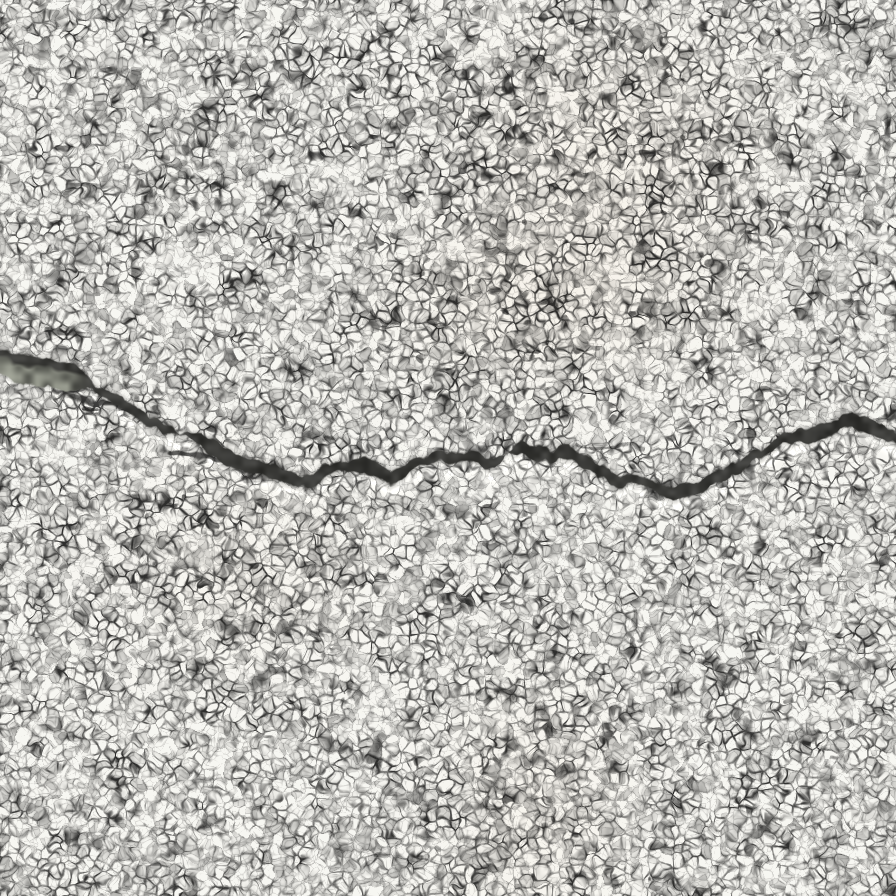
Give the GLSL for this texture, as a WebGL 1 fragment shader.

```glsl
precision highp float;
uniform vec2 u_resolution;

float hash(vec2 p) {
  vec3 q = fract(vec3(p.xyx) * 0.1031);
  q += dot(q, q.yzx + 33.33);
  return fract((q.x + q.y) * q.z);
}

float noise(vec2 p) {
  vec2 i = floor(p), f = fract(p);
  f = f * f * (3.0 - 2.0 * f);
  return mix(mix(hash(i), hash(i + vec2(1.0, 0.0)), f.x),
             mix(hash(i + vec2(0.0, 1.0)), hash(i + vec2(1.0)), f.x), f.y);
}

float fbm(vec2 p) {
  float sum = 0.0, gain = 0.53;
  for (int i = 0; i < 3; i++) {
    sum += gain * noise(p);
    p = p * 2.03 + 17.3;
    gain *= 0.5;
  }
  return sum;
}

// x: gap between the two nearest grains, y: tone of the nearest, z: its distance
vec3 grains(vec2 p) {
  vec2 cell = floor(p), f = fract(p);
  float nearest = 8.0, second = 8.0, tone = 0.0;
  for (int j = -1; j <= 1; j++) {
    for (int i = -1; i <= 1; i++) {
      vec2 o = vec2(float(i), float(j));
      vec2 id = cell + o;
      vec2 seed = vec2(hash(id), hash(id + 71.7));
      float d = length(o + seed - f);
      if (d < nearest) {
        second = nearest;
        nearest = d;
        tone = hash(id + 153.1);
      } else {
        second = min(second, d);
      }
    }
  }
  return vec3(second - nearest, tone, nearest);
}

float leg(float y, float x, float from, float to, float target) {
  return mix(y, target, clamp((x - from) / (to - from), 0.0, 1.0));
}

float crackHeight(float x) {
  float y = leg(0.594, x, 0.0, 0.052, 0.585);
  y = leg(y, x, 0.052, 0.098, 0.572);
  y = leg(y, x, 0.098, 0.143, 0.546);
  y = leg(y, x, 0.143, 0.195, 0.518);
  y = leg(y, x, 0.195, 0.260, 0.484);
  y = leg(y, x, 0.260, 0.349, 0.464);
  y = leg(y, x, 0.349, 0.380, 0.482);
  y = leg(y, x, 0.380, 0.436, 0.472);
  y = leg(y, x, 0.436, 0.475, 0.490);
  y = leg(y, x, 0.475, 0.553, 0.486);
  y = leg(y, x, 0.553, 0.575, 0.495);
  y = leg(y, x, 0.575, 0.635, 0.493);
  y = leg(y, x, 0.635, 0.690, 0.467);
  y = leg(y, x, 0.690, 0.755, 0.449);
  y = leg(y, x, 0.755, 0.814, 0.469);
  y = leg(y, x, 0.814, 0.853, 0.500);
  y = leg(y, x, 0.853, 0.951, 0.532);
  return leg(y, x, 0.951, 1.0, 0.508);
}

float spot(vec2 p, vec2 center, vec2 size) {
  vec2 d = (p - center) / size;
  return exp(-dot(d, d));
}

float hairline(vec2 p, vec2 a, vec2 b, float width) {
  vec2 ab = b - a;
  float t = clamp(dot(p - a, ab) / dot(ab, ab), 0.0, 1.0);
  return 1.0 - smoothstep(width * 0.3, width, length(p - a - ab * t));
}

void main() {
  vec2 p = gl_FragCoord.xy / u_resolution;
  float pixel = 1.0 / u_resolution.y;
  vec2 rough = vec2(noise(p * 95.0), noise(p * 95.0 + 40.0)) - 0.5;
  vec2 warped = p + rough * 0.008;

  // Weathered patches
  float stain = spot(p, vec2(0.68, 0.82), vec2(0.17, 0.16))
    + 0.8 * spot(p, vec2(0.60, 0.66), vec2(0.17, 0.09))
    + 0.7 * spot(p, vec2(0.60, 0.10), vec2(0.10, 0.15))
    + 0.5 * spot(p, vec2(0.28, 0.36), vec2(0.14, 0.10));
  float wear = fbm(p * 48.0 + 5.0) - 0.46;

  // Packed grains with broken, shaded joints
  vec3 coarse = grains(warped * 92.0);
  vec3 fine = grains(warped * 150.0 + 31.0);
  float tone = 0.94 + 0.30 * (coarse.y - 0.5) + 0.20 * (fine.y - 0.5);
  tone += 0.10 * (0.4 - coarse.z);
  float jointDepth = 0.34 + 1.1 * wear + 0.10 * stain + 0.5 * (noise(p * 130.0 + 3.0) - 0.5);
  jointDepth = clamp(jointDepth, 0.04, 0.78);
  tone *= 1.0 - jointDepth * (1.0 - smoothstep(0.0, 0.34, coarse.x));
  tone *= 1.0 - 0.13 * (1.0 - smoothstep(0.0, 0.35, fine.x));
  tone += 0.12 * (noise(p * 190.0) - 0.5);

  // Scattered pits
  float pits = smoothstep(0.70, 0.88, noise(warped * 92.0 + 9.0));
  tone *= 1.0 - pits * clamp(0.28 + 1.1 * wear + 0.12 * stain, 0.0, 0.6);
  tone *= 1.0 - 0.03 * stain;

  // Fine branches beside the crack
  float branch = hairline(warped, vec2(0.19, 0.496), vec2(0.25, 0.490), 0.004);
  branch = max(branch, hairline(warped, vec2(0.08, 0.557), vec2(0.145, 0.542), 0.004));
  branch = max(branch, 0.6 * hairline(warped, vec2(0.64, 0.502), vec2(0.72, 0.502), 0.003));
  branch = max(branch, 0.7 * hairline(warped, vec2(0.565, 0.495), vec2(0.572, 0.515), 0.006));
  branch = max(branch, 0.5 * hairline(warped, vec2(0.255, 0.40), vec2(0.247, 0.34), 0.003));
  branch = max(branch, 0.5 * hairline(warped, vec2(0.355, 0.41), vec2(0.365, 0.34), 0.003));
  tone *= 1.0 - 0.65 * branch;

  vec3 tint = mix(vec3(1.0, 0.997, 0.977), vec3(1.0, 0.980, 0.945), clamp(stain * 0.7, 0.0, 1.0));
  vec3 color = clamp(tone, 0.18, 0.97) * tint;

  // Main crack, with narrow pinches and a filled left end
  float wander = 0.009 * (noise(vec2(p.x * 55.0, 3.0)) - 0.5)
    + 0.006 * (noise(vec2(p.x * 120.0, 7.0)) - 0.5);
  float offset = p.y - crackHeight(p.x) - wander;
  float leftEnd = 1.0 - smoothstep(0.075, 0.105, p.x);
  float halfWidth = 0.0042 + 0.0045 * noise(vec2(p.x * 34.0, 8.0)) + 0.007 * leftEnd;
  halfWidth *= 1.0 - 0.6 * spot(p, vec2(0.112, p.y), vec2(0.018, 1.0));
  halfWidth *= 1.0 - 0.8 * spot(p, vec2(0.207, p.y), vec2(0.012, 1.0));
  halfWidth *= 1.0 - 0.9 * spot(p, vec2(0.564, p.y), vec2(0.009, 1.0));
  float depth = abs(offset) * 0.9 - halfWidth + 0.007 * (fbm(p * 95.0 + 20.0) - 0.46);
  float lip = spot(vec2(offset, 0.0), vec2(-0.015, 0.0), vec2(0.007, 1.0));
  color += 0.06 * lip;
  color *= 1.0 - 0.16 * (1.0 - smoothstep(0.0, 0.006, depth));
  float filling = leftEnd * (1.0 - smoothstep(0.001, 0.008, offset + rough.x * 0.008));
  vec3 inside = vec3(0.22, 0.22, 0.21) + 0.14 * (noise(p * 120.0) - 0.5);
  inside = mix(inside, vec3(0.50, 0.51, 0.47) * (0.6 + 0.7 * noise(p * 95.0)), filling);
  float aa = max(pixel, 0.0014);
  color = mix(color, inside, 1.0 - smoothstep(-aa, aa, depth));

  // Dark chip in the lower right corner
  color *= 1.0 - 0.7 * spot(warped, vec2(0.998, 0.006), vec2(0.010, 0.007));
  gl_FragColor = vec4(clamp(color, 0.0, 1.0), 1.0);
}
```
